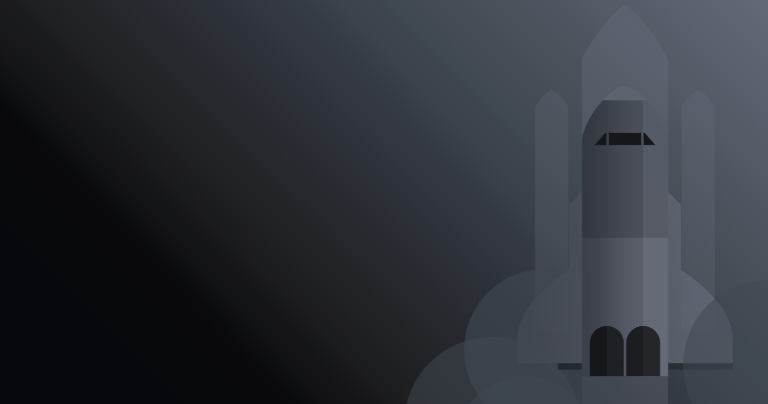
This background is drawn by a Shadertoy shader. Its source:

```glsl
// A translucent shuttle on its boosters above smoke discs, against a dark diagonal gradient.

// Canvas height is 100 units; the craft is symmetric about AXIS.
const float AXIS = 154.7;
const float HULL = 10.65;

const vec3 STEEL = vec3(0.42, 0.44, 0.50);
const vec3 SMOKE = vec3(0.25, 0.28, 0.315);
const vec3 INK   = vec3(0.085, 0.09, 0.105);

vec2 hashGradient(vec2 cell) {
    vec3 h = fract(cell.xyx * vec3(0.1031, 0.1030, 0.0973));
    h += dot(h, h.yzx + 33.33);
    return fract((h.xx + h.yz) * h.zy) * 2.0 - 1.0;
}

float gradientNoise(vec2 p) {
    vec2 i = floor(p), f = fract(p);
    vec2 u = f * f * f * (f * (f * 6.0 - 15.0) + 10.0);
    vec2 e = vec2(1.0, 0.0);
    float low = mix(dot(hashGradient(i), f),
                    dot(hashGradient(i + e), f - e), u.x);
    float high = mix(dot(hashGradient(i + e.yx), f - e.yx),
                     dot(hashGradient(i + 1.0), f - 1.0), u.x);
    return mix(low, high, u.y);
}

// Coverage of a shape from its distance, smoothed over one pixel.
float fill(float d, float pixel) {
    return smoothstep(0.75, -0.75, d / pixel);
}

float boxDistance(vec2 p, vec2 low, vec2 high) {
    vec2 d = max(low - p, p - high);
    return max(d.x, d.y);
}

// Upright column with a tapered top; roundness 1 is a cone, 2 an ellipse.
float towerDistance(vec2 p, float halfWidth, float base, float shoulder, float tip, float roundness) {
    float s = clamp((p.y - shoulder) / (tip - shoulder), 0.0, 1.0);
    float width = halfWidth * pow(1.0 - pow(s, roundness), 1.0 / roundness);
    return max((abs(p.x) - width) * 0.8, max(base - p.y, p.y - tip));
}

// Flared wing silhouette, with x measured from the axis.
float wingDistance(vec2 p) {
    float flare = 1.0 - clamp((33.2 - p.y) / 17.4, 0.0, 1.0);
    float width = HULL + clamp(52.5 - p.y, 0.0, 3.25) + 12.8 * (1.0 - flare * flare);
    return max((abs(p.x) - width) * 0.75, max(10.1 - p.y, p.y - 52.5));
}

float windowDistance(vec2 p) {
    float x = abs(p.x);
    float slant = (x - 4.9 + 0.87 * (p.y - 67.1)) * 0.75;
    float band = max(abs(p.y - 65.6) - 1.5, slant);
    return max(band, 0.3 - abs(x - 4.3));
}

vec3 diagonalGradient(vec2 p) {
    float t = (p.x + p.y) / 100.0;
    t += 0.035 * gradientNoise(vec2(t * 9.0, (p.x - p.y) * 0.006));
    vec3 c = mix(vec3(0.025, 0.032, 0.052), vec3(0.035, 0.037, 0.044), smoothstep(0.3, 0.75, t));
    c = mix(c, vec3(0.060, 0.062, 0.069), smoothstep(0.73, 0.82, t));
    c = mix(c, vec3(0.118, 0.120, 0.130), clamp((t - 0.80) / 0.25, 0.0, 1.0));
    c = mix(c, vec3(0.175, 0.190, 0.220), clamp((t - 1.05) / 0.45, 0.0, 1.0));
    c = mix(c, vec3(0.250, 0.280, 0.310), clamp((t - 1.50) / 0.45, 0.0, 1.0));
    return mix(c, vec3(0.390, 0.410, 0.470), clamp((t - 1.95) / 0.95, 0.0, 1.0));
}

vec3 addDisc(vec3 c, vec2 p, vec2 center, float radius, float opacity, float pixel) {
    return mix(c, SMOKE, opacity * fill(length(p - center) - radius, pixel));
}

void mainImage(out vec4 fragColor, in vec2 fragCoord) {
    float pixel = 100.0 / iResolution.y;
    vec2 p = fragCoord * pixel;
    vec2 q = p - vec2(AXIS, 0.0);
    vec2 m = vec2(abs(q.x), q.y);
    vec3 c = diagonalGradient(p);

    // Fuel tank and the mirrored pair of boosters
    c = mix(c, STEEL, 0.32 * fill(towerDistance(q, HULL, 0.0, 85.1, 98.8, 1.2), pixel));
    vec2 booster = m - vec2(18.15, 0.0);
    c = mix(c, STEEL, 0.24 * fill(towerDistance(booster, 4.1, 18.0, 73.3, 77.7, 1.3), pixel));

    // Smoke on the left
    c = addDisc(c, p, vec2(134.9, 13.4), 20.0, 0.65, pixel);
    c = addDisc(c, p, vec2(121.8, -5.2), 21.8, 0.55, pixel);
    c = addDisc(c, p, vec2(130.0, -10.4), 17.3, 0.45, pixel);

    // Wings, brighter on the right, with shaded trailing edges
    float lit = smoothstep(-27.0, 20.0, q.x);
    vec3 wingColor = mix(vec3(0.265, 0.285, 0.325), vec3(0.39, 0.41, 0.465), lit);
    c = mix(c, wingColor, 0.75 * fill(wingDistance(q), pixel));
    c = mix(c, INK, 0.60 * fill(boxDistance(q, vec2(-16.6, 8.5), vec2(-HULL, 10.1)), pixel));
    c = mix(c, INK, 0.40 * fill(boxDistance(q, vec2(HULL, 8.5), vec2(26.7, 10.1)), pixel));
    c = addDisc(c, p, vec2(190.1, 9.7), 21.0, 0.50, pixel);

    // Hull: shaded left panel, lit right strip, lighter lower section and nose cap
    float hull = fill(towerDistance(q, HULL, 6.9, 65.3, 78.7, 1.5), pixel);
    float strip = fill(4.45 - q.x, pixel);
    float lower = fill(q.y - 41.1, pixel);
    float cap = fill(75.2 - q.y, pixel);
    float across = smoothstep(-HULL, 4.45, q.x);
    vec3 panel = mix(vec3(0.195, 0.212, 0.245), vec3(0.285, 0.305, 0.345), across);
    panel = mix(panel, vec3(0.335, 0.355, 0.400), strip);
    panel += lower * mix(0.035, 0.065, across);
    panel = mix(panel, vec3(0.37, 0.39, 0.44), cap);
    c = mix(c, panel, 0.95 * hull);

    // Cockpit windows and arched engines
    c = mix(c, INK, fill(windowDistance(q), pixel));
    vec2 engine = vec2(m.x - 4.5, m.y);
    float engineLight = fill(-sign(q.x) * engine.x, pixel);
    vec3 engineColor = INK + 0.035 * engineLight + 0.025 * step(0.0, q.x);
    c = mix(c, engineColor, fill(towerDistance(engine, 4.2, 6.9, 15.1, 19.3, 2.0), pixel));

    fragColor = vec4(c, 1.0);
}
```
